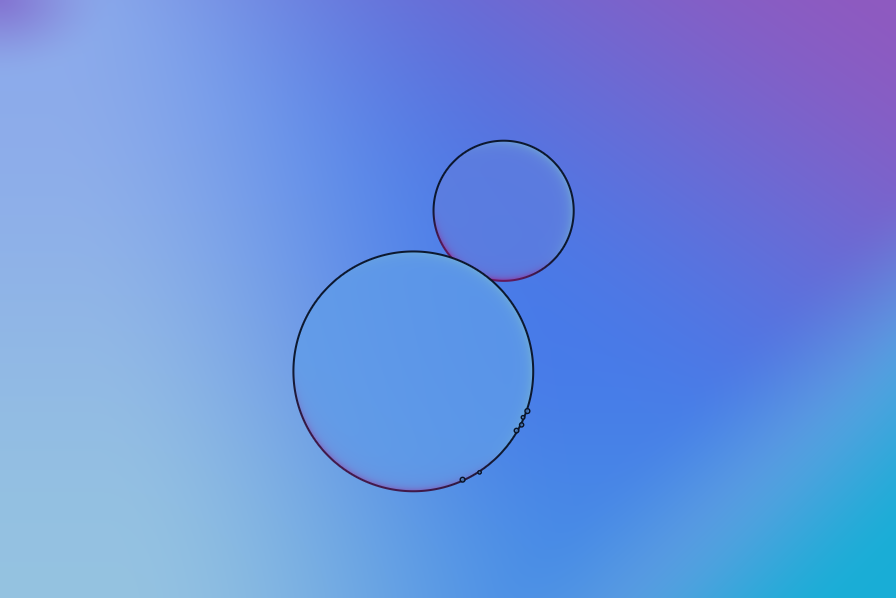
This background is drawn by a WebGL 1 fragment shader. Its source:

```glsl
precision highp float;
// Two touching oil bubbles over a soft, blurred colour field.
// The field is layered diagonal gradients; each bubble is a circle distance
// with a tinted lens, coloured inner rims, a dark outline and tiny beads.

uniform vec2 u_resolution;

// Field colours
const vec3 PALE_LOW  = vec3(0.58, 0.76, 0.88);
const vec3 PALE_HIGH = vec3(0.55, 0.67, 0.92);
const vec3 BLUE_LOW  = vec3(0.28, 0.55, 0.90);
const vec3 BLUE_HIGH = vec3(0.28, 0.48, 0.91);
const vec3 VIOLET    = vec3(0.56, 0.35, 0.75);
const vec3 SKY       = vec3(0.36, 0.62, 0.88);
const vec3 CYAN      = vec3(0.10, 0.68, 0.84);
const vec3 CORNER    = vec3(0.51, 0.43, 0.81);

// Bubble colours
const vec3 BIG_TINT   = vec3(0.37, 0.61, 0.91);
const vec3 SMALL_TINT = vec3(0.37, 0.49, 0.87);
const vec3 TEAL_RIM   = vec3(0.48, 0.73, 0.82);
const vec3 MAGENTA    = vec3(0.62, 0.12, 0.52);
const vec3 INK        = vec3(0.03, 0.07, 0.15);

// Geometry, in canvas heights
const vec2  BIG_CENTER   = vec2(0.692, 0.379);
const float BIG_RADIUS   = 0.2005;
const vec2  SMALL_CENTER = vec2(0.843, 0.6475);
const float SMALL_RADIUS = 0.1172;
const float LINE_HALF    = 0.0017;
const float BEAD_RADIUS  = 0.0040;
const float BEAD_LINE    = 0.0012;

float pixel;

// Antialiased coverage of the inside of a signed distance
float cover(float d) {
  return clamp(0.5 - d / pixel, 0.0, 1.0);
}

vec3 colourField(vec2 p) {
  vec3 pale = mix(PALE_LOW, PALE_HIGH, smoothstep(0.0, 0.9, p.y));
  vec3 blue = mix(BLUE_LOW, BLUE_HIGH, smoothstep(0.0, 0.45, p.y));
  vec3 col = mix(pale, blue, smoothstep(0.2, 1.0, p.x + 0.15 * p.y));
  col = mix(col, VIOLET, smoothstep(1.05, 2.1, 0.7 * p.x + p.y));

  // Lower right: a pale band turning into cyan
  float fall = p.x - p.y;
  col = mix(col, SKY, smoothstep(0.80, 1.16, fall));
  col = mix(col, CYAN, smoothstep(1.0, 1.43, fall));

  // Upper left corner
  float corner = length((p - vec2(0.0, 1.0)) * vec2(0.8, 1.2));
  return mix(col, CORNER, 1.0 - smoothstep(-0.04, 0.16, corner));
}

// Paints one bubble on col; its lens shows the plain field behind it
vec3 bubble(vec3 col, vec3 field, vec2 p, vec2 center, float radius,
            vec3 tint, float opacity, float blush) {
  vec2 q = p - center;
  float d = length(q) - radius;
  vec2 n = q / max(length(q), 0.0001);
  float depth = max(-d, 0.0);

  // Lens and inner rims
  vec3 lens = mix(field, tint, opacity);
  float teal = smoothstep(-0.2, 0.9, dot(n, vec2(0.80, 0.60)));
  float low = smoothstep(0.25, 1.0, dot(n, vec2(-0.38, -0.92)));
  lens = mix(lens, TEAL_RIM, 0.65 * teal * exp(-depth / 0.008));
  lens = mix(lens, mix(field, VIOLET, 0.4), 0.4 * low * exp(-depth / 0.022));
  lens = mix(lens, MAGENTA, blush * low * exp(-depth / 0.0045));
  col = mix(col, lens, cover(d));

  // Outline, reddened along the bottom
  vec3 line = mix(INK, MAGENTA * 0.75, blush * low);
  return mix(col, line, 0.95 * cover(abs(d) - LINE_HALF));
}

// Beads in a tight group and a loose pair along the big outline
vec3 beads(vec3 col, vec2 p) {
  for (int i = 0; i < 6; i++) {
    float k = float(i);
    float angle = i < 4 ? -0.335 - 0.062 * k : -0.99 - 0.154 * (k - 4.0);
    float size = BEAD_RADIUS * (0.85 + 0.15 * cos(k * 2.4));
    float shift = 0.0015 * cos(k * 3.1);
    vec2 c = BIG_CENTER + (BIG_RADIUS + shift) * vec2(cos(angle), sin(angle));
    float d = length(p - c) - size;
    col = mix(col, BIG_TINT * 0.8, 0.8 * cover(d));
    col = mix(col, INK, cover(abs(d) - BEAD_LINE));
  }
  return col;
}

void main() {
  pixel = 1.0 / u_resolution.y;
  vec2 p = (gl_FragCoord.xy - 0.5 * u_resolution) * pixel + vec2(0.75, 0.5);

  vec3 field = colourField(p);
  vec3 col = bubble(field, field, p, SMALL_CENTER, SMALL_RADIUS,
                    SMALL_TINT, 0.7, 0.85);
  col = bubble(col, field, p, BIG_CENTER, BIG_RADIUS,
               BIG_TINT, 0.75, 0.5);
  col = beads(col, p);
  gl_FragColor = vec4(col, 1.0);
}
```
